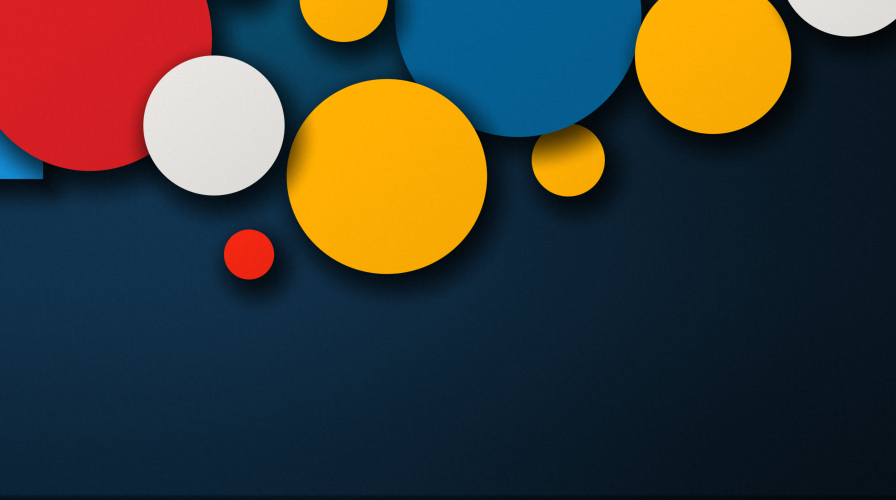
This background is drawn by a Shadertoy shader. Its source:

```glsl
#define RED vec3(0.84, 0.12, 0.14)
#define SCARLET vec3(0.94, 0.15, 0.07)
#define YELLOW vec3(0.99, 0.68, 0.01)
#define BLUE vec3(0.02, 0.37, 0.57)
#define SKY vec3(0.08, 0.55, 0.83)
#define WHITE vec3(0.89, 0.88, 0.87)
#define SHADOW_OFFSET vec2(0.016, -0.022)
#define SHADOW_BLUR 0.055
#define SHADOW_STRENGTH 0.72
#define GRAIN 0.012

const int DISCS = 10;

// Centre and radii of each paper disc, from the lowest layer up
const vec4 discShape[DISCS] = vec4[DISCS](
    vec4(0.470, 1.064, 0.060, 0.055),
    vec4(0.179, 0.921, 0.244, 0.263),
    vec4(1.134, 0.680, 0.073, 0.073),
    vec4(1.034, 0.972, 0.246, 0.246),
    vec4(0.686, 1.002, 0.088, 0.086),
    vec4(0.772, 0.647, 0.200, 0.195),
    vec4(1.423, 0.888, 0.156, 0.156),
    vec4(0.427, 0.749, 0.141, 0.140),
    vec4(0.497, 0.491, 0.050, 0.050),
    vec4(1.695, 1.067, 0.140, 0.140));

const vec3 discColor[DISCS] = vec3[DISCS](
    BLUE, RED, YELLOW, BLUE, YELLOW, YELLOW, YELLOW, WHITE, SCARLET, WHITE);

float hash(vec2 p) {
    return fract(sin(dot(p, vec2(127.1, 311.7))) * 43758.5453);
}

float ellipseDistance(vec2 p, vec2 radii) {
    return (length(p / radii) - 1.0) * min(radii.x, radii.y);
}

float boxDistance(vec2 p, vec2 halfSize) {
    vec2 q = abs(p) - halfSize;
    return length(max(q, 0.0)) + min(max(q.x, q.y), 0.0);
}

// Navy wall, dimmer to the right and below, with a teal glow at the top
vec3 backdrop(vec2 p, vec2 uv) {
    vec3 color = mix(vec3(0.065, 0.195, 0.300), vec3(0.035, 0.090, 0.135),
                     smoothstep(0.15, 1.05, uv.x));
    color *= mix(0.72, 1.0, smoothstep(0.0, 0.5, uv.y));
    vec2 glowOffset = (p - vec2(0.58, 0.98)) / vec2(0.36, 0.24);
    color += vec3(-0.03, 0.10, 0.13) * exp(-dot(glowOffset, glowOffset));
    return color * mix(0.55, 1.0, smoothstep(0.004, 0.014, uv.y));
}

float shadow(float distanceToShape) {
    return 1.0 - SHADOW_STRENGTH
        * smoothstep(SHADOW_BLUR, -0.5 * SHADOW_BLUR, distanceToShape);
}

void mainImage(out vec4 fragColor, in vec2 fragCoord) {
    vec2 uv = fragCoord / iResolution.xy;
    vec2 p = uv * vec2(1.788, 1.0);
    float edge = 0.75 / iResolution.y;
    vec3 color = backdrop(p, uv);

    // Sky blue card at the left border
    vec2 cardPoint = p - vec2(0.0, 0.692);
    vec2 cardSize = vec2(0.086, 0.050);
    color *= shadow(boxDistance(cardPoint - SHADOW_OFFSET, cardSize));
    color = mix(color, SKY, smoothstep(edge, -edge, boxDistance(cardPoint, cardSize)));

    // Stacked discs, each casting a soft shadow on the layers below
    for (int i = 0; i < DISCS; i++) {
        vec2 q = p - discShape[i].xy;
        vec2 radii = discShape[i].zw;
        color *= shadow(ellipseDistance(q - SHADOW_OFFSET, radii));
        float light = 1.0 + 0.03 * dot(q / radii, vec2(-0.5, 0.6));
        color = mix(color, discColor[i] * light,
                    smoothstep(edge, -edge, ellipseDistance(q, radii)));
    }

    // Paper grain
    color += GRAIN * (hash(floor(p * 286.0)) - 0.5);
    fragColor = vec4(clamp(color, 0.0, 1.0), 1.0);
}
```
